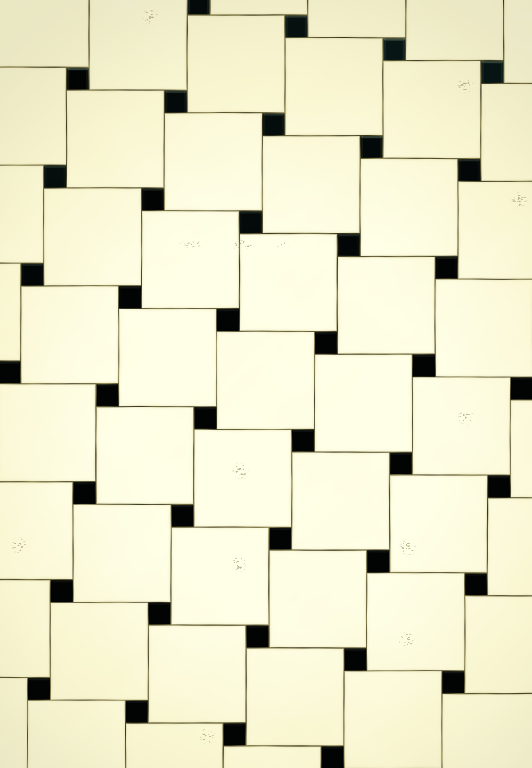
Write a WebGL 2 fragment shader that draws this pattern.

```glsl
#version 300 es
precision highp float;
// Pythagorean tiling: large cream squares and small black ones on a tilted
// square lattice. Each pixel sums the coverage of nearby tiles over grout;
// hashes, sines and cellular specks add glaze variation and wear.

#define BIG 0.12747                  // large tile pitch, in canvas heights
#define SMALL 0.02969                // small tile pitch
#define ORIGIN vec2(0.2969, 0.5833)  // centre of one small tile
#define GAP 0.0013                   // grout width
#define JITTER 0.0004                // tile size variation
#define BRIGHT vec3(1.0, 1.0, 0.905)
#define CREAM vec3(0.975, 0.962, 0.815)
#define TAN vec3(0.81, 0.78, 0.57)
#define GROUT vec3(0.36, 0.34, 0.20)
#define INK vec3(0.008, 0.010, 0.012)
#define SHEEN vec3(0.24, 0.30, 0.25)
#define WEAR_CHANCE 0.28             // share of cream tiles with chips

uniform vec2 u_resolution;
out vec4 fragColor;

float hash(vec2 p) {
    vec3 q = fract(p.xyx * vec3(0.1031, 0.1030, 0.0973));
    q += dot(q, q.yzx + 33.33);
    return fract((q.x + q.y) * q.z);
}

vec2 hash2(vec2 p) {
    return vec2(hash(p + 17.3), hash(p + 61.7));
}

// Layered sines, roughly -1 to 1
float waves(vec2 p) {
    return 0.5 * sin(p.x + 1.7 * sin(p.y * 0.8))
         + 0.3 * sin(p.y * 1.9 + 1.3 * sin(p.x * 1.3))
         + 0.2 * sin((p.x - p.y) * 3.7);
}

// Cellular specks of random size
float specks(vec2 p) {
    vec2 cell = floor(p);
    float mask = 0.0;
    for (int y = -1; y <= 1; y++)
    for (int x = -1; x <= 1; x++) {
        vec2 c = cell + vec2(x, y);
        float radius = 0.55 * hash(c + 5.1);
        float d = length((p - c - hash2(c)) * vec2(0.7, 1.2));
        mask = max(mask, 1.0 - smoothstep(radius * 0.4, radius + 0.05, d));
    }
    return mask;
}

float box(vec2 p, float halfSize) {
    vec2 d = abs(p) - halfSize;
    return length(max(d, 0.0)) + min(max(d.x, d.y), 0.0);
}

// Cream glaze with uneven light, stained edges and chipped patches
vec3 creamTile(vec2 d, vec2 id, vec2 p, float edge) {
    float spread = length((p - vec2(0.36, 0.45)) * vec2(1.15, 1.0));
    float light = 1.0 - smoothstep(0.22, 0.50, spread);
    light += 0.22 * (hash(id + 3.0) - 0.5) + 0.07 * waves(p * 40.0);
    vec3 col = mix(CREAM, BRIGHT, clamp(light, 0.0, 1.0));
    col *= 1.0 - 0.06 * smoothstep(0.42, 0.65, spread);
    float stain = exp(edge / 0.0011) * (0.45 + 0.25 * waves(p * 70.0 + id));
    col = mix(col, TAN, clamp(stain, 0.0, 1.0));

    // Chips in one patch of some tiles, and a scuffed band across the middle
    vec2 spot = (hash2(id + 9.0) - 0.5) * BIG * 0.8;
    float patchy = exp(-dot(d - spot, d - spot) / 0.00012)
                 * step(hash(id + 2.0), WEAR_CHANCE);
    vec2 b = (p - vec2(0.305, 0.682)) / vec2(0.10, 0.006);
    float band = exp(-dot(b, b)) * smoothstep(-0.3, 0.5, waves(p * 90.0));
    float wear = specks(p * 330.0) * smoothstep(0.25, 0.8, max(patchy, band));
    wear *= step(0.45, hash(floor(p * 330.0)));
    return mix(col, TAN * 0.8, 0.75 * wear);
}

// Black glaze: greener near the top of the wall, with a lit upper bevel
vec3 blackTile(vec2 d, vec2 id, vec2 p) {
    float height = smoothstep(0.5, 1.0, p.y);
    float h = 0.5 * SMALL;
    vec3 col = INK + vec3(0.02, 0.085, 0.075) * height * hash(id + 4.0);
    float bevel = smoothstep(h - 0.0045, h - 0.0025, d.y)
                * smoothstep(-0.001, 0.001, d.y - abs(d.x) + 0.001);
    float rim = smoothstep(h - 0.0045, h - 0.003, abs(d.x));
    float shine = bevel * (0.25 + 0.75 * height) + 0.3 * rim * height;
    return mix(col, SHEEN, shine * (0.6 + 0.4 * hash(id + 8.0)));
}

void main() {
    float px = 1.0 / u_resolution.y;
    vec2 p = gl_FragCoord.xy * px;
    vec2 q = p - ORIGIN + 0.0003 * vec2(waves(p.yx * 35.0), waves(p * 31.0));
    vec2 axisA = vec2(BIG, -SMALL), axisB = vec2(SMALL, BIG);
    vec2 base = round(vec2(dot(q, axisA), dot(q, axisB)) / dot(axisA, axisA));
    vec2 bigCentre = 0.5 * vec2(BIG - SMALL, -BIG - SMALL);

    // Accumulate tile colour by coverage so thin grout stays smooth
    vec3 sum = vec3(0.0);
    float total = 0.0;
    for (int y = -1; y <= 1; y++)
    for (int x = -1; x <= 1; x++) {
        vec2 id = base + vec2(x, y);
        vec2 d = q - id.x * axisA - id.y * axisB;
        float shrink = 0.5 * GAP + JITTER * (hash(id) - 0.5);
        float bigEdge = box(d - bigCentre, 0.5 * BIG - shrink);
        float smallEdge = box(d, 0.5 * SMALL - shrink);
        float bigCover = clamp(0.5 - bigEdge / px, 0.0, 1.0);
        float smallCover = clamp(0.5 - smallEdge / px, 0.0, 1.0);
        if (bigCover > 0.0) sum += bigCover * creamTile(d - bigCentre, id, p, bigEdge);
        if (smallCover > 0.0) sum += smallCover * blackTile(d, id, p);
        total += bigCover + smallCover;
    }
    vec3 grout = GROUT * (1.0 + 0.5 * waves(p * 55.0));
    vec3 col = (sum + grout * max(1.0 - total, 0.0)) / max(total, 1.0);
    fragColor = vec4(col, 1.0);
}
```
